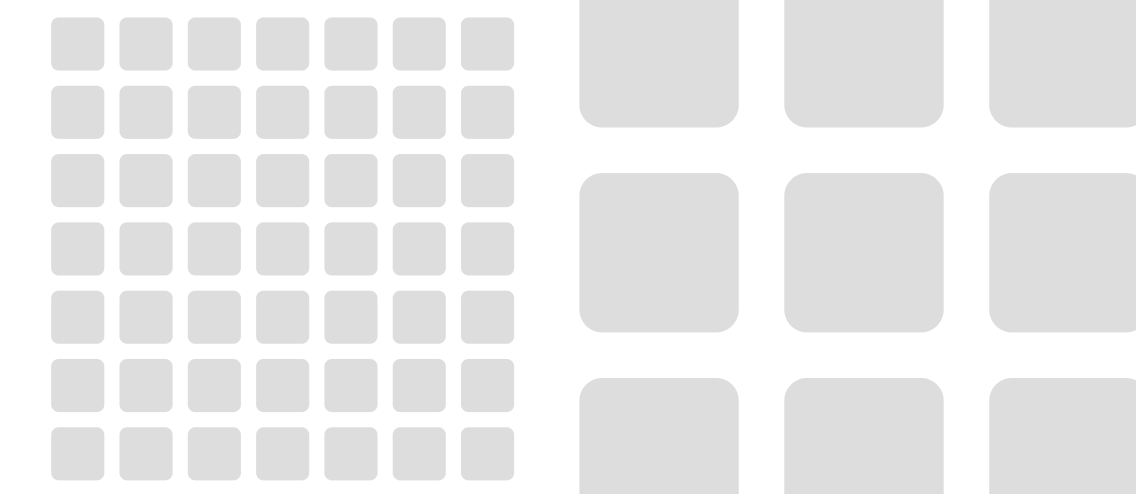
Left, the full canvas; right, a detail of the centre.
A Shadertoy shader for this pattern:

```glsl
// A seven by seven grid of pale grey rounded squares on white.
// Space is folded into unit cells, clamped to the grid's extent, and each
// cell is filled by the signed distance to a rounded box.

float roundedBox(vec2 p, float halfSide, float radius) {
    vec2 q = abs(p) - halfSide + radius;
    return length(max(q, 0.0)) + min(max(q.x, q.y), 0.0) - radius;
}

void mainImage(out vec4 fragColor, in vec2 fragCoord) {
    // One unit is one cell; the grid sits slightly right of and below centre
    float cellSize = 0.13827 * iResolution.y;
    vec2 grid = (fragCoord - 0.5 * iResolution.xy) / cellSize - vec2(0.039, -0.028);

    // Nearest cell, limited to three on each side of the middle one
    vec2 cell = clamp(round(grid), -3.0, 3.0);
    float dist = roundedBox(grid - cell, 7.0 / 18.0, 1.0 / 9.0);

    // Edge coverage over one pixel
    float fill = clamp(0.5 - dist * cellSize, 0.0, 1.0);
    fragColor = vec4(mix(vec3(1.0), vec3(0.867), fill), 1.0);
}
```
